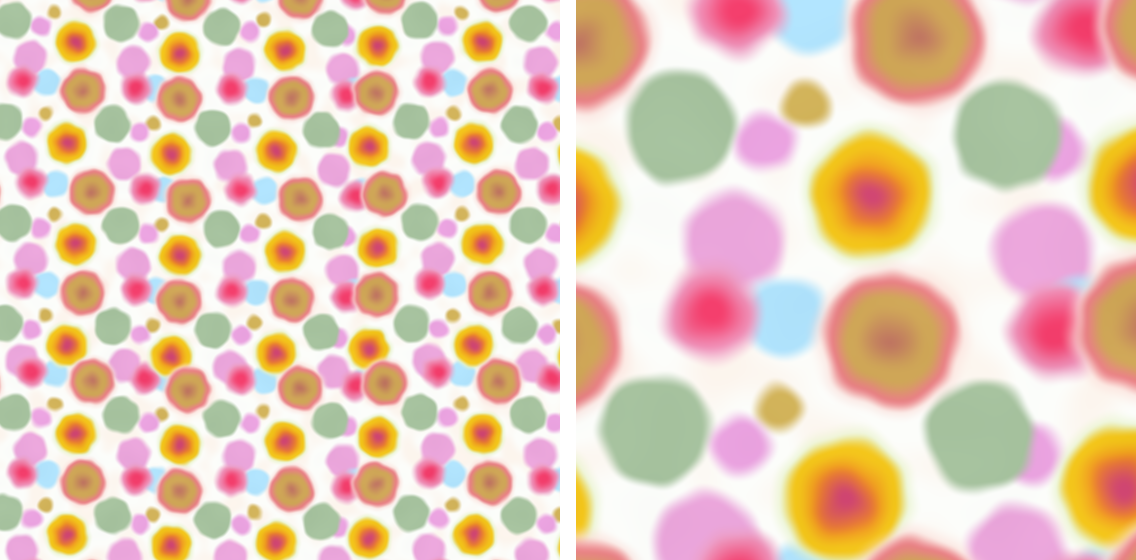
Left, the full canvas; right, a detail of the centre.
Give the GLSL for this pattern, as a WebGL 1 fragment shader.

```glsl
precision highp float;

uniform vec2 u_resolution;

const float CANVAS = 768.0;              // layout units across the canvas
const vec2 PERIOD = vec2(558.0, 537.0);  // block of four columns by four rows
const float ROW_STEP = 138.5;
const float ROW_SHIFT = -12.0;           // sideways step of every second row

vec2 hashGradient(vec2 cell) {
  float angle = 6.2832 * fract(sin(dot(cell, vec2(127.1, 311.7))) * 4375.85);
  return vec2(cos(angle), sin(angle));
}

float gradientNoise(vec2 p) {
  vec2 i = floor(p);
  vec2 f = p - i;
  vec2 w = f * f * f * (f * (f * 6.0 - 15.0) + 10.0);
  vec2 e = vec2(1.0, 0.0);
  float a = dot(hashGradient(i), f);
  float b = dot(hashGradient(i + e.xy), f - e.xy);
  float c = dot(hashGradient(i + e.yx), f - e.yx);
  float d = dot(hashGradient(i + e.xx), f - e.xx);
  return mix(mix(a, b, w.x), mix(c, d, w.x), w.y);
}

// Distance to the nearest spot; each column has its own x and y
float spotDistance(vec2 p, vec4 columnX, float startY, vec4 columnY) {
  float nearest = CANVAS;
  for (int row = 0; row < 4; row++) {
    float r = float(row);
    vec2 rowOffset = vec2(ROW_SHIFT * mod(r, 2.0), startY + ROW_STEP * r);
    for (int col = 0; col < 4; col++) {
      vec2 d = p - rowOffset - vec2(columnX[col], columnY[col]);
      d = mod(d + 0.5 * PERIOD, PERIOD) - 0.5 * PERIOD;
      nearest = min(nearest, length(d));
    }
  }
  return nearest;
}

float disc(float dist, float radius, float blur) {
  return 1.0 - smoothstep(radius - blur, radius + blur, dist);
}

vec3 paint(vec3 base, vec3 tint, float dist, float radius, float blur) {
  return mix(base, tint, disc(dist, radius, blur));
}

// Pink rim, ochre body and dusky centre
vec3 paintRosette(vec3 base, float dist) {
  vec3 color = paint(base, vec3(0.98, 0.86, 0.84), dist, 33.0, 6.0);
  color = paint(color, vec3(0.91, 0.50, 0.52), dist, 30.0, 3.5);
  color = paint(color, vec3(0.81, 0.65, 0.34), dist, 23.5, 5.0);
  return paint(color, vec3(0.75, 0.46, 0.38), dist, 8.0, 9.0);
}

// Pale green halo, yellow petals, orange ring and magenta heart
vec3 paintSunflower(vec3 base, float dist) {
  vec3 color = paint(base, vec3(0.90, 0.95, 0.78), dist, 30.5, 5.0);
  color = paint(color, vec3(0.95, 0.77, 0.10), dist, 27.0, 3.5);
  color = paint(color, vec3(0.93, 0.53, 0.14), dist, 17.0, 7.0);
  return paint(color, vec3(0.81, 0.27, 0.44), dist, 9.0, 8.0);
}

// Rosy edge fading into a red core
vec3 paintBud(vec3 base, float dist) {
  vec3 tint = mix(vec3(0.95, 0.24, 0.42), vec3(0.93, 0.62, 0.77),
                  smoothstep(3.0, 22.0, dist));
  return paint(base, tint, dist, 21.0, 5.0);
}

void main() {
  vec2 p = gl_FragCoord.xy / u_resolution * CANVAS;
  p.y = CANVAS - p.y;

  // Uneven outlines and cloudy ground
  vec2 wobble = vec2(gradientNoise(p / 19.0), gradientNoise(p / 19.0 + 41.0));
  float cloud = gradientNoise(p / 34.0 + 17.0);
  vec2 q = p + 3.5 * wobble;
  vec3 color = mix(vec3(0.99, 0.995, 0.985), vec3(0.98, 0.95, 0.92),
                   smoothstep(-0.15, 0.5, cloud));

  // Small dots and plain discs
  float gold = spotDistance(q, vec4(75.0, 222.0, 361.0, 518.0), 17.0,
                            vec4(0.0, 14.0, 10.0, -15.0));
  float mauve = spotDistance(q, vec4(56.0, 204.0, 343.0, 476.0), 36.0,
                             vec4(0.0, 7.0, 8.0, 12.0));
  float sage = spotDistance(q, vec4(18.0, 166.0, 304.0, 453.0), 28.0,
                            vec4(0.0, 4.0, 9.0, 12.0));
  float pink = spotDistance(q, vec4(42.0, 183.0, 328.0, 470.0), 79.0,
                            vec4(0.0, 7.0, 10.0, 16.0));
  float blue = spotDistance(q, vec4(76.0, 226.0, 363.0, 500.0), -25.0,
                            vec4(0.0, 8.0, 10.0, 10.0));
  color = paint(color, vec3(0.82, 0.70, 0.35), gold, 9.5, 4.0);
  color = paint(color, vec3(0.92, 0.64, 0.88), mauve, 13.0, 4.5);
  color = paint(color, vec3(0.65, 0.76, 0.62), sage, 25.0, 3.5);
  color = paint(color, vec3(0.92, 0.65, 0.86), pink, 22.5, 4.5);
  color = paint(color, vec3(0.69, 0.89, 0.99), blue, 18.0, 4.0);

  // Layered flowers
  float bud = spotDistance(q, vec4(43.0, 199.0, 330.0, 488.0), -27.0,
                           vec4(0.0, 9.0, 10.0, 19.0));
  float sunflower = spotDistance(q, vec4(104.0, 247.0, 391.0, 518.0), 58.0,
                                 vec4(0.0, 15.0, 11.0, 5.0));
  float rosette = spotDistance(q, vec4(126.0, 258.0, 412.0, 528.0), -14.0,
                               vec4(0.0, 12.0, 10.0, 3.0));
  color = paintBud(color, bud);
  color = paintSunflower(color, sunflower);
  color = paintRosette(color, rosette);

  gl_FragColor = vec4(color + 0.02 * cloud, 1.0);
}
```
